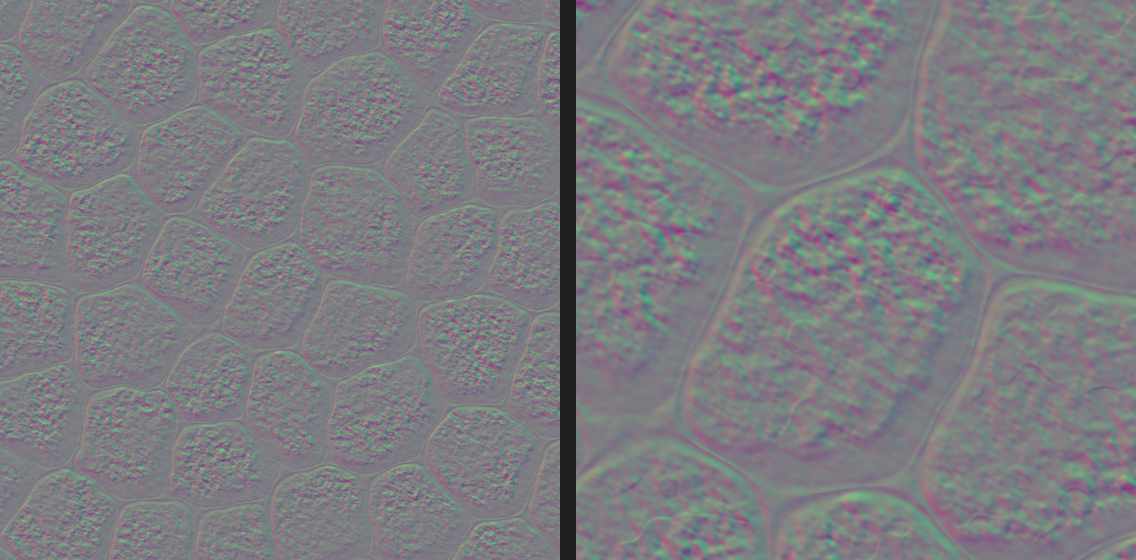
Left, the full canvas; right, a detail of the centre.
A WebGL 1 fragment shader for this texture map:

```glsl
precision highp float;
uniform vec2 u_resolution;

const vec3 FLAT_COLOUR = vec3(0.493, 0.492, 0.51);
const vec2 SLOPE_GAIN = vec2(0.076, -0.096);
const float STONES_ACROSS = 5.9;
const float PEBBLES_ACROSS = 15.0;
const float SAMPLE_STEP = 0.0014;

vec2 hash2(vec2 p) {
  vec3 q = fract(p.xyx * vec3(0.1031, 0.1030, 0.0973));
  q += dot(q, q.yzx + 33.33);
  return fract((q.xx + q.yz) * q.zy);
}

float noise(vec2 p) {
  vec2 i = floor(p);
  vec2 f = fract(p);
  vec2 u = f * f * (3.0 - 2.0 * f);
  float low = mix(hash2(i).x, hash2(i + vec2(1.0, 0.0)).x, u.x);
  float high = mix(hash2(i + vec2(0.0, 1.0)).x, hash2(i + vec2(1.0, 1.0)).x, u.x);
  return mix(low, high, u.y);
}

vec2 rotate(vec2 p, float angle) {
  float c = cos(angle);
  float s = sin(angle);
  return vec2(c * p.x - s * p.y, s * p.x + c * p.y);
}

// Octaves of equal steepness, drawn out along a falling diagonal
float grain(vec2 p, float frequency) {
  p = rotate(p, 0.5) * vec2(0.8, 1.1);
  float sum = 0.0;
  for (int i = 0; i < 3; i++) {
    p = rotate(p, 0.65);
    sum += (noise(p * frequency + 217.0) - 0.5) / frequency;
    frequency *= 1.65;
  }
  return sum;
}

// Jittered centre in a brick-like staggered grid
vec2 cellCentre(vec2 id, float jitter) {
  float stagger = 0.5 * mod(id.y, 2.0);
  return id + 0.5 + vec2(stagger, 0.0) + jitter * (hash2(id + 41.0) - 0.5);
}

// xy: offset from the nearest centre, z: rounded distance to the cell border
vec3 cells(vec2 p, float jitter, float sharpness) {
  vec2 base = floor(p);
  vec2 nearestId = base;
  vec2 nearest = vec2(9.0);
  for (int y = -1; y <= 1; y++) {
    for (int x = -1; x <= 1; x++) {
      vec2 id = base + vec2(float(x), float(y));
      vec2 toCentre = cellCentre(id, jitter) - p;
      if (dot(toCentre, toCentre) < dot(nearest, nearest)) {
        nearest = toCentre;
        nearestId = id;
      }
    }
  }
  float sum = 0.0;
  for (int y = -1; y <= 1; y++) {
    for (int x = -1; x <= 1; x++) {
      if (x != 0 || y != 0) {
        vec2 other = cellCentre(nearestId + vec2(float(x), float(y)), jitter) - p;
        float border = dot(0.5 * (nearest + other), normalize(other - nearest));
        sum += exp(-sharpness * border);
      }
    }
  }
  return vec3(-nearest, -log(sum) / sharpness);
}

// Chipped ledges along the contour of a ragged noise
float ledge(vec2 p, float frequency) {
  float n = noise(p * frequency + 5.0) + 0.4 * (noise(p * 65.0) - 0.5);
  return smoothstep(0.47, 0.53, n);
}

float height(vec2 uv) {
  vec2 p = rotate(uv, 0.3);
  vec2 wobble = vec2(noise(p * 25.0), noise(p * 25.0 + 60.0)) - 0.5;
  vec3 stone = cells((p + 0.013 * wobble) * STONES_ACROSS + 30.0, 0.5, 20.0);
  vec3 pebble = cells((p + 0.01 * wobble) * PEBBLES_ACROSS + 70.0, 0.7, 14.0);

  // Thin upper left rim, smooth shoulder at the lower right
  float shoulder = smoothstep(-0.05, 0.4, dot(stone.xy, vec2(0.8, -0.6)));
  float rimWidth = mix(0.035, 0.2, shoulder);
  float ragged = noise(p * 60.0 + 9.0) - 0.5;
  float rimStart = 0.015 + 0.02 * ragged;
  float body = smoothstep(rimStart, rimStart + rimWidth, stone.z);
  float capEdge = 0.01 + 0.5 * rimWidth + 0.1 * ragged;
  float cap = smoothstep(capEdge, capEdge + 0.08, stone.z);
  float gap = 1.0 - smoothstep(-0.02, 0.02, stone.z);
  float crease = (stone.z - 0.008) / 0.014;
  float crevice = exp(-crease * crease);

  // Worn and fresh patches differ in roughness
  float wear = mix(0.5, 1.4, smoothstep(0.2, 0.8, noise(p * 17.0 + 31.0)));
  float roughness = 0.25 + (0.2 * body + 0.55 * cap) * wear;
  float ledges = ledge(p, 14.0) + ledge(p + 3.0, 9.0);
  return 0.0042 * body - 0.0013 * crevice
       + 0.0018 * cap * ledges
       + 0.002 * gap * smoothstep(0.0, 0.15, pebble.z)
       + roughness * grain(p, 115.0);
}

void main() {
  vec2 uv = gl_FragCoord.xy / u_resolution.y;
  float centre = height(uv);
  float right = height(uv + vec2(SAMPLE_STEP, 0.0));
  float above = height(uv + vec2(0.0, SAMPLE_STEP));
  vec2 slope = (vec2(right, above) - centre) / SAMPLE_STEP;

  // Slopes tint red and green, blue stays level
  vec3 colour = FLAT_COLOUR + vec3(SLOPE_GAIN * slope, 0.0);
  gl_FragColor = vec4(clamp(colour, 0.0, 1.0), 1.0);
}
```
